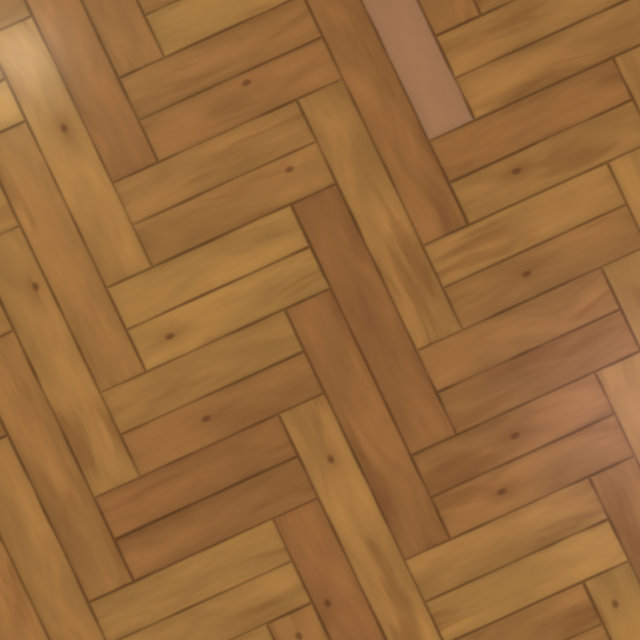
Give the GLSL for this texture, as a WebGL 2 fragment shader.

```glsl
#version 300 es
precision highp float;
// Worn oak parquet in a tilted herringbone: pairs of short boards step down
// beside single long boards. A skewed row repeat finds the board under each
// point; hashed tone, warped noise grain, knots, joints and sheen colour it.

uniform vec2 u_resolution;
out vec4 fragColor;

float hash(vec2 p) {
  return fract(sin(dot(p, vec2(127.1, 311.7))) * 43758.5453);
}

float noise(vec2 p) {
  vec2 i = floor(p), f = fract(p);
  f = f * f * (3.0 - 2.0 * f);
  return mix(mix(hash(i), hash(i + vec2(1, 0)), f.x),
             mix(hash(i + vec2(0, 1)), hash(i + vec2(1, 1)), f.x), f.y);
}

float fbm(vec2 p) {
  float sum = 0.0, amp = 0.5;
  for (int i = 0; i < 4; i++) {
    sum += amp * noise(p);
    p = p * 2.03 + 17.3;
    amp *= 0.5;
  }
  return sum;
}

// Finds the board at q (units of board width):
// xy = position along and across it, z = its length; id names the board.
vec3 findBoard(vec2 q, out vec2 id) {
  float row = floor(q.y / 2.0);
  float x = q.x + row;
  float cell = floor(x / 7.0);
  float xm = x - 7.0 * cell;
  if (xm < 4.0) {
    id = vec2(floor(q.y), cell);
    return vec3(xm, fract(q.y), 4.0);
  }
  float top = row - floor(xm - 4.0);
  id = vec2(2.0 * top, cell + 0.5);
  return vec3(q.y - 2.0 * top, fract(xm), 6.0);
}

vec3 woodColor(vec3 board, vec2 id) {
  float tone = hash(id + 3.7);
  vec2 seed = 40.0 * vec2(hash(id + 1.3), hash(id + 5.9));

  // Knot: a smudge and a small dark core that bend the grain around them
  vec2 knotPos = vec2(mix(0.5, board.z - 0.5, hash(id + 12.4)),
                      mix(0.2, 0.8, hash(id + 21.8)));
  vec2 d = board.xy - knotPos;
  float hasKnot = step(0.55, hash(id + 31.2));
  float smudge = hasKnot * exp(-dot(d * d, vec2(6.0, 22.0)));
  float core = hasKnot * (1.0 - smoothstep(0.02, 0.12, length(d * vec2(0.8, 1.2))));

  // Grain: broad clouds, wavy growth bands and fine streaks
  vec2 g = board.xy + seed;
  g.y += 0.3 * (noise(g * vec2(0.7, 1.2)) - 0.5) + 0.12 * smudge * sign(d.y);
  float clouds = fbm(g * vec2(0.6, 1.8));
  float bands = 0.5 + 0.5 * sin(26.0 * fbm(g * vec2(0.35, 1.3) + 7.0));
  float streaks = noise(g * vec2(1.4, 12.0));
  float dark = smoothstep(0.52, 0.78, fbm(g * vec2(0.5, 2.4) + 23.0));

  vec3 color = mix(vec3(0.555, 0.37, 0.21), vec3(0.65, 0.475, 0.255), tone);
  // One rosy board among the brown ones
  float rosy = 1.0 - step(0.1, distance(id, vec2(-4.0, 0.5)));
  color = mix(color, vec3(0.64, 0.465, 0.34), 0.85 * rosy);
  color *= 1.0 + (1.0 - 0.7 * rosy) * (0.3 * (clouds - 0.47)
         + 0.03 * (bands - 0.5) + 0.03 * (streaks - 0.5));
  color = mix(color, vec3(0.45, 0.28, 0.15), 0.4 * dark * (1.0 - rosy));
  color = mix(color, vec3(0.40, 0.24, 0.13), 0.4 * smudge * hash(id + 44.0));
  return mix(color, vec3(0.30, 0.17, 0.10), 0.5 * core);
}

void main() {
  vec2 p = gl_FragCoord.xy / u_resolution;
  float pixel = 13.0 / u_resolution.y;

  // Canvas to board axes: x along short boards, y down the long ones
  mat2 axes = mat2(0.0720, 0.0328, 0.03125, -0.0655);
  vec2 q = inverse(axes) * (p - vec2(0.1755, 0.7135));

  vec2 id;
  vec3 board = findBoard(q, id);
  vec3 color = woodColor(board, id);

  // Joints: thin uneven dark lines with a soft worn margin
  float edge = min(min(board.y, 1.0 - board.y),
                   min(board.x, board.z - board.x));
  float wear = noise(q * 1.7 + 50.0);
  float joint = 1.0 - smoothstep(0.0, 0.025 + 0.02 * wear + pixel, edge);
  color *= 1.0 - 0.08 * exp(-edge * 12.0);
  color = mix(color, vec3(0.30, 0.19, 0.10), joint * mix(0.2, 0.65, wear));

  // Sheen: window glow at upper left, rosy reflection at right
  vec2 fromGlow = p - vec2(0.03, 0.91), fromRosy = p - vec2(1.0, 0.36);
  float glow = exp(-18.0 * dot(fromGlow, fromGlow));
  float spot = exp(-160.0 * dot(fromGlow, fromGlow));
  float reflection = exp(-28.0 * dot(fromRosy, fromRosy));
  color += glow * vec3(0.05, 0.06, 0.05) + spot * vec3(0.12, 0.13, 0.15);
  color += reflection * vec3(0.08, 0.07, 0.12);
  fragColor = vec4(color, 1.0);
}
```
